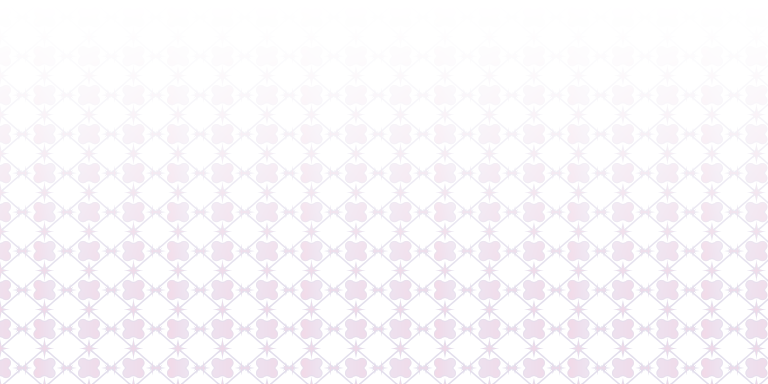
Reproduce this pattern procedurally as a WebGL 1 fragment shader.

```glsl
precision highp float;
// Pale lattice of diamonds with a four-lobed tile in every other diamond.
// Folded cell coordinates place stars and barbs on the crossings; distance
// functions give smooth edges, and the whole lattice fades to white upward.

uniform vec2 u_resolution;

const float COLUMNS_PER_HEIGHT = 8.63;      // column pitches in one canvas height
const vec2 HALF_CELL = vec2(0.5, 0.438);    // half pitch, in column pitches
const float BOTTOM_ROW = 0.36;              // height of the lowest tile centre
const float LINE_HALF_WIDTH = 0.017;
const float RIM_WIDTH = 0.022;
const vec2 LOBE_CENTRE = vec2(0.135, 0.115);
const float LOBE_RADIUS = 0.112;
const float CORE_RADIUS = 0.18;
const float TINT_COLUMNS = 3.0;             // columns in one colour sweep
const vec2 FADE_RANGE = vec2(-0.05, 0.88);  // depth below the top edge
const vec3 PINK = vec3(0.95, 0.855, 0.91);
const vec3 LAVENDER = vec3(0.895, 0.85, 0.925);
const vec3 PALE = vec3(0.965, 0.925, 0.955);
const vec3 LINE_COLOUR = vec3(0.885, 0.87, 0.925);
const vec3 STAR_COLOUR = vec3(0.935, 0.85, 0.91);

float smoothMin(float a, float b, float k) {
  float h = max(k - abs(a - b), 0.0) / k;
  return min(a, b) - 0.25 * k * h * h;
}

// Distance to a rhombus with the given half diagonals.
float rhombus(vec2 p, vec2 halfSize) {
  vec2 a = abs(p) / halfSize;
  return (a.x + a.y - 1.0) * halfSize.x * halfSize.y / length(halfSize);
}

// Eight points built from four thin rhombi; reach is the axial point length.
float star(vec2 p, vec2 reach, float width) {
  vec2 diagonal = vec2(p.x + p.y, p.x - p.y) * 0.7071;
  float axial = min(rhombus(p, vec2(reach.x, width)),
                    rhombus(p, vec2(width, reach.y)));
  vec2 shortPoint = vec2(0.82 * min(reach.x, reach.y), 0.85 * width);
  float slanted = min(rhombus(diagonal, shortPoint),
                      rhombus(diagonal.yx, shortPoint));
  return min(axial, slanted);
}

// Two small stars side by side, threaded on a long horizontal point.
float barb(vec2 p) {
  float pair = star(vec2(abs(p.x) - 0.075, p.y), vec2(0.10, 0.135), 0.034);
  return min(pair, rhombus(p, vec2(0.225, 0.035)));
}

float lobedTile(vec2 p) {
  float lobes = length(abs(p) - LOBE_CENTRE) - LOBE_RADIUS;
  return smoothMin(lobes, length(p) - CORE_RADIUS, 0.05);
}

float coverage(float d, float pixel) {
  return clamp(0.5 - d / pixel, 0.0, 1.0);
}

void main() {
  vec2 uv = gl_FragCoord.xy / u_resolution.y;
  vec2 q = uv * COLUMNS_PER_HEIGHT - vec2(0.0, BOTTOM_ROW);
  float pixel = COLUMNS_PER_HEIGHT / u_resolution.y;

  // Cell with a tile in its middle
  vec2 cell = floor(q / (2.0 * HALF_CELL) + 0.5);
  vec2 p = q - cell * 2.0 * HALF_CELL;
  vec2 folded = HALF_CELL - abs(p);

  // Colour sweep over the columns, with a soft ramp inside each tile
  float sweep = 0.5 + 0.5 * cos(6.28319 * (cell.x - 1.0) / TINT_COLUMNS);
  float across = smoothstep(-0.24, 0.24, p.x);
  vec3 tint = mix(LAVENDER, PINK, mix(across, 1.0 - across, sweep));
  float sheen = mix(1.0 - across, across, sweep);
  vec3 tileColour = mix(tint, PALE, 0.55 * sheen);

  // Tile and its cool rim
  vec3 colour = vec3(1.0);
  float tile = lobedTile(p);
  float rim = coverage(abs(tile + 0.5 * RIM_WIDTH) - 0.5 * RIM_WIDTH, pixel);
  colour = mix(colour, tileColour, coverage(tile, pixel));
  colour = mix(colour, LINE_COLOUR, 0.6 * rim);

  // Diagonal lattice
  float lattice = abs(rhombus(p, HALF_CELL)) - LINE_HALF_WIDTH;
  colour = mix(colour, LINE_COLOUR, coverage(lattice, pixel));

  // Stars above and below the tile, barbs to either side
  float points = min(star(vec2(p.x, folded.y), vec2(0.18, 0.215), 0.048),
                     barb(vec2(folded.x, p.y)));
  vec3 pointColour = mix(LINE_COLOUR, STAR_COLOUR,
                         smoothstep(0.0, 0.03, -points));
  colour = mix(colour, pointColour, coverage(points, pixel));

  // Fade to white toward the top
  float strength = smoothstep(FADE_RANGE.x, FADE_RANGE.y, 1.0 - uv.y);
  gl_FragColor = vec4(mix(vec3(1.0), colour, strength), 1.0);
}
```
